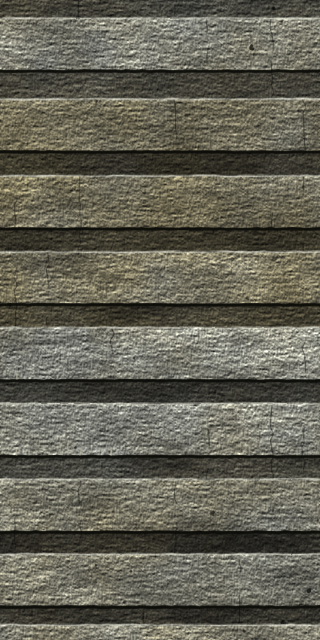
Give the GLSL for this texture, as a Shadertoy shader.

```glsl
// Weathered horizontal boards with recessed strips between them.
// Each board has a bright worn top lip and a dark lower gap; layered value
// noise, embossed from above, gives the grain, and broad noise the stains.

#define PITCH 0.1185     // mean distance between boards, in canvas heights
#define FIRST_EDGE 0.0286 // top lip of the first whole board
#define BOARD_H 0.0807   // height of the raised face
#define DRIFT 0.0095     // uneven spacing of the boards
#define LIP_W 0.0017     // half width of the bright lip
#define GAP_W 0.0022     // half width of the dark gap
#define GRAIN 1.15       // strength of the embossed grain
#define STAIN 0.75       // strength of the broad stains

// Brightness of faces and recesses and warmth of each row, top to bottom
const float FACE[10] = float[10](.42, .45, .39, .40, .42, .51, .51, .45, .43, .45);
const float RECESS[10] = float[10](.27, .26, .21, .22, .25, .22, .25, .18, .20, .22);
const float WARMTH[10] = float[10](.2, .25, .75, .9, .8, .1, .15, .45, .35, .4);

float hash(vec2 p) {
    vec3 v = fract(vec3(p.xyx) * 0.1031);
    v += dot(v, v.yzx + 33.33);
    return fract((v.x + v.y) * v.z);
}

float noise(vec2 p) {
    vec2 i = floor(p), f = fract(p);
    f = f * f * (3.0 - 2.0 * f);
    return mix(mix(hash(i), hash(i + vec2(1, 0)), f.x),
               mix(hash(i + vec2(0, 1)), hash(i + vec2(1, 1)), f.x), f.y);
}

float fbm(vec2 p) {
    float sum = 0.0, amp = 0.5;
    for (int i = 0; i < 5; i++) {
        sum += amp * noise(p);
        p = p * 2.03 + 17.3;
        amp *= 0.5;
    }
    return sum;
}

// Surface height: long fibres plus fine grit
float relief(vec2 p) {
    p.y += 0.002 * noise(p * 35.0);
    return 0.5 * noise(p * vec2(75, 250)) + 0.3 * noise(p * vec2(190, 330))
         + 0.35 * noise(p * 430.0 + 9.0);
}

// Position of the top lip of board k, measured down from the top
float lipAt(float k) {
    return FIRST_EDGE + PITCH * k + DRIFT * (1.0 - pow(abs(k / 4.0 - 1.0), 6.0));
}

// Soft-edged band of half width w around distance zero
float band(float d, float w, float soft) {
    return 1.0 - smoothstep(w - soft, w + soft, abs(d));
}

void mainImage(out vec4 fragColor, in vec2 fragCoord) {
    float px = 1.0 / iResolution.y;
    vec2 p = vec2(fragCoord.x, iResolution.y - fragCoord.y) * px;
    float soft = max(px, 0.0009);

    // Find the board and the distance below its lip
    float y = p.y + 0.0012 * (noise(vec2(p.x * 90.0, floor(p.y / 0.03))) - 0.5);
    float k = floor((y - FIRST_EDGE) / PITCH);
    if (y < lipAt(k)) k -= 1.0;
    float d = y - lipAt(k);
    float toNext = lipAt(k + 1.0) - y;
    float below = d - BOARD_H;
    float recess = smoothstep(-soft, soft, below);
    int row = clamp(int(k) + 1, 0, 9);

    // Base tone, tinted between cool grey and brown
    float warm = clamp(WARMTH[row] + 0.25 * recess + 1.2 * (fbm(p * 11.0 + 40.0) - 0.5), 0.0, 1.2);
    vec3 tint = mix(vec3(1.0, 1.01, 0.95), vec3(1.04, 0.99, 0.79), warm);
    float tone = mix(FACE[row], RECESS[row], recess);

    // Broad stains, shifted from row to row, and streaks along the fibres
    vec2 shift = vec2(k * 3.7, recess * 5.0);
    float stain = fbm(p * vec2(9, 13) + shift) - 0.48;
    float streak = fbm(p * vec2(16, 90) + shift) - 0.48;
    tone *= 1.0 + STAIN * stain + 0.45 * streak;

    // Grain lit from the upper left
    vec2 e = vec2(0.0006, 0.0013);
    float emboss = relief(p + e) - relief(p - e);
    tone *= max(1.0 + GRAIN * emboss, 0.15);
    tone *= 0.8 + 0.4 * noise(p * 300.0);

    // Scattered pits
    vec2 cell = floor(p * 22.0);
    float seed = hash(cell + 5.0);
    vec2 centre = 0.25 + 0.5 * vec2(hash(cell + 61.0), hash(cell + 93.0));
    float pit = length(fract(p * 22.0) - centre) / 22.0 + 0.003 * (noise(p * 260.0) - 0.5);
    tone *= 1.0 - 0.65 * step(0.93, seed) * band(pit, 0.0028 * fract(seed * 57.0) + 0.001, soft);

    // Occasional upright cracks and pale chips at the lower edge
    float column = floor(p.x * 20.0);
    float luck = hash(vec2(column, k + 30.0));
    float across = (fract(p.x * 20.0) - 0.5) / 20.0 + 0.006 * (noise(vec2(p.y * 90.0, column)) - 0.5);
    float crack = band(across, 0.0007, soft) * smoothstep(0.35, 0.6, noise(vec2(column, p.y * 35.0)));
    tone *= 1.0 - 0.5 * crack * step(0.82, luck);
    float chip = band(across, 0.0013, soft) * band(below + 0.005, 0.005, 0.002) * step(luck, 0.04);

    // Shadow cast into the recess, dark gap and bright lip
    tone *= 1.0 - 0.35 * recess * exp(-max(below, 0.0) / 0.006);
    tone *= 1.0 + 0.16 * (1.0 - recess) * exp(-max(d, 0.0) / 0.008);
    vec3 colour = tone * tint;
    float gap = band(below - GAP_W, GAP_W, soft);
    colour = mix(colour, vec3(0.045, 0.045, 0.03), 0.92 * gap);
    float lip = band(min(abs(d), abs(toNext)), LIP_W, soft);
    float worn = 0.4 + 0.6 * noise(vec2(p.x * 45.0, k * 8.0));
    colour = mix(colour, vec3(0.76, 0.76, 0.71) * (1.0 + 0.4 * emboss), lip * worn);
    colour = mix(colour, vec3(0.72, 0.71, 0.62), 0.8 * chip);

    fragColor = vec4(clamp(colour, 0.0, 1.0), 1.0);
}
```
